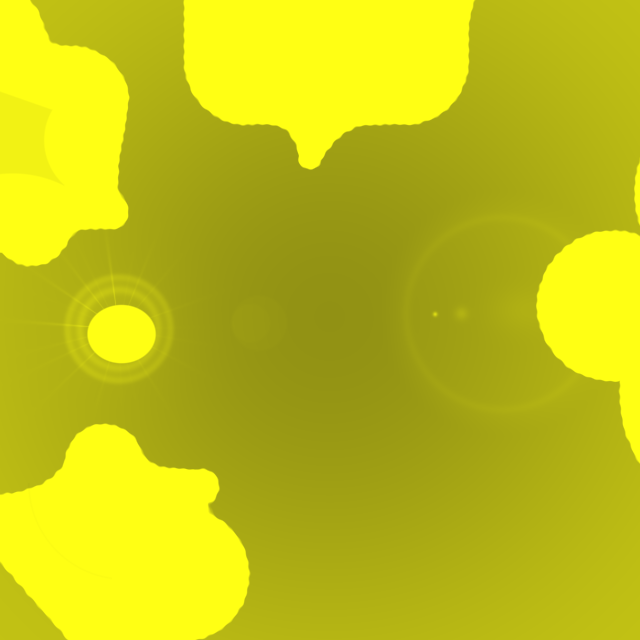
Give the GLSL for this background, as a WebGL 2 fragment shader.

```glsl
#version 300 es
precision highp float;
// Bright yellow blobs over an olive radial gradient with soft lens flares.
// Blobs are smooth unions of tapered capsules; flares are rings, discs and
// layered angular sines. All lengths are fractions of the canvas side.

uniform vec2 u_resolution;
out vec4 fragColor;

const float BLUE = 0.08;
const float BLOB_LEVEL = 1.0;
const float FACET_LEVEL = 0.95;

// Distance functions
float disc(vec2 p, vec2 center, float radius) {
    return length(p - center) - radius;
}

float taper(vec2 p, vec2 a, float ra, vec2 b, float rb) {
    vec2 ab = b - a;
    float h = clamp(dot(p - a, ab) / dot(ab, ab), 0.0, 1.0);
    return length(p - a - ab * h) - mix(ra, rb, h);
}

float roundBox(vec2 p, vec2 center, vec2 halfSize, float radius) {
    vec2 q = abs(p - center) - halfSize + radius;
    return length(max(q, 0.0)) + min(max(q.x, q.y), 0.0) - radius;
}

float smoothUnion(float a, float b, float k) {
    float h = max(k - abs(a - b), 0.0) / k;
    return min(a, b) - 0.25 * h * h * k;
}

// Coverage of a shape and a soft bell around a distance
float fill(float d, float soft) {
    return 1.0 - smoothstep(-soft, soft, d);
}

float bell(float d, float width) {
    return exp(-d * d / (width * width));
}

// The four groups of blobs
float topBlob(vec2 p) {
    float d = roundBox(p, vec2(0.510, 1.005), vec2(0.222, 0.2), 0.098);
    d = smoothUnion(d, disc(p, vec2(0.66, 1.03), 0.086), 0.02);
    return smoothUnion(d, taper(p, vec2(0.501, 0.844), 0.059, vec2(0.484, 0.753), 0.018), 0.04);
}

float upperLeftBlob(vec2 p) {
    float d = taper(p, vec2(0.111, 0.837), 0.092, vec2(0.124, 0.733), 0.062);
    d = smoothUnion(d, taper(p, vec2(0.078, 0.688), 0.045, vec2(0.173, 0.669), 0.028), 0.03);
    d = smoothUnion(d, taper(p, vec2(0.0, 0.701), 0.111, vec2(0.049, 0.645), 0.061), 0.03);
    return smoothUnion(d, taper(p, vec2(-0.026, 0.935), 0.098, vec2(-0.026, 0.74), 0.098), 0.04);
}

float lowerLeftBlob(vec2 p) {
    float d = taper(p, vec2(0.163, 0.277), 0.061, vec2(0.163, 0.167), 0.104);
    d = smoothUnion(d, taper(p, vec2(0.195, 0.193), 0.088, vec2(0.315, 0.240), 0.028), 0.03);
    d = smoothUnion(d, taper(p, vec2(0.286, 0.102), 0.104, vec2(0.130, 0.062), 0.104), 0.03);
    d = smoothUnion(d, taper(p, vec2(0.163, 0.154), 0.120, vec2(0.013, 0.167), 0.062), 0.04);
    float cut = dot(p - vec2(0.0, 0.121), vec2(-0.75, -0.66));
    return max(d, cut);
}

float rightBlobs(vec2 p) {
    float d = disc(p, vec2(0.957, 0.522), 0.118);
    d = min(d, disc(p, vec2(1.181, 0.388), 0.2135));
    return min(d, disc(p, vec2(1.178, 0.699), 0.186));
}

// Halo, rings and fine rays around the small sun
float sunFlare(vec2 p, vec2 center) {
    vec2 q = p - center;
    float r = length(q);
    float a = atan(q.y, q.x);
    float rays = pow(0.5 + 0.25 * (sin(a * 23.0) + sin(a * 37.0 + 1.3)), 8.0);
    float side = smoothstep(-0.3, 0.8, dot(q / max(r, 0.001), vec2(-0.8, 0.6)));
    float light = 0.05 * bell(r - 0.080, 0.006) + 0.07 * bell(r - 0.061, 0.007);
    light += 0.025 * fill(r - 0.086, 0.004) + 0.03 * bell(r, 0.11);
    return light + rays * (0.03 + 0.07 * side) * bell(r, 0.10);
}

// Large pale ring with its glow and two small sparks
float lensFlare(vec2 p, vec2 center) {
    float r = length(p - center);
    float light = 0.022 * fill(r - 0.172, 0.025) + 0.018 * bell(r - 0.150, 0.007);
    light += 0.03 * bell(length((p - vec2(0.815, 0.515)) * vec2(1.0, 1.5)), 0.05);
    light += 0.25 * bell(length(p - vec2(0.680, 0.509)), 0.0035);
    return light + 0.07 * bell(length(p - vec2(0.721, 0.510)), 0.010);
}

void main() {
    float side = min(u_resolution.x, u_resolution.y);
    vec2 p = gl_FragCoord.xy / side;
    float soft = 1.0 / side;

    // Olive gradient, darkest near the middle
    float level = 0.57 + 0.19 * smoothstep(0.0, 0.75, length(p - vec2(0.515, 0.505)));
    level += sunFlare(p, vec2(0.186, 0.486)) + lensFlare(p, vec2(0.785, 0.510));
    level += 0.010 * fill(disc(p, vec2(0.405, 0.495), 0.043), 0.003);
    level += 0.008 * fill(disc(p, vec2(0.392, 0.495), 0.030), 0.003);

    // Blobs and the sun, with a faintly uneven rim
    float blobs = min(min(topBlob(p), upperLeftBlob(p)), min(lowerLeftBlob(p), rightBlobs(p)));
    blobs += 0.0006 * (sin(p.x * 410.0) + sin(p.y * 370.0 + p.x * 90.0));
    float sun = (length((p - vec2(0.190, 0.478)) / vec2(0.0534, 0.0456)) - 1.0) * 0.049;
    level = mix(level, BLOB_LEVEL, fill(min(blobs, sun), soft));

    // Dim facet and a hairline seam inside the left blobs
    float facet = max(-disc(p, vec2(0.163, 0.781), 0.094), -disc(p, vec2(0.020, 0.551), 0.178));
    facet = max(max(facet, p.y + 0.35 * p.x - 0.857), p.x - 0.1);
    level = mix(level, FACET_LEVEL, fill(facet, soft) * step(0.7, p.y));
    float seam = bell(disc(p, vec2(0.195, 0.245), 0.150), 0.0015);
    level -= 0.015 * seam * step(p.x, 0.175) * step(p.y, 0.245);

    fragColor = vec4(vec2(min(level, 1.0)), BLUE, 1.0);
}
```
